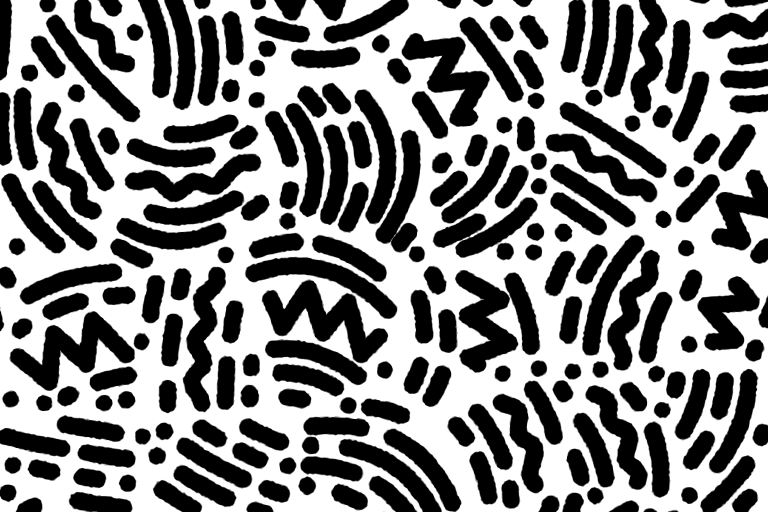
Reproduce this pattern procedurally as a Shadertoy shader.

```glsl
// Dense brush doodles: parallel arcs, dashes, dots, waves and zigzags in black on white.
// Voronoi cells are filled with lanes of strokes in a direction of their own, trimmed to
// keep clear of the cell border; dots then fill the open spots that remain.

#define CELL 0.262         // mean cell size, in canvas heights
#define RADIUS 0.0168      // half width of a stroke
#define SPACING 0.0475     // distance between lanes
#define MARGIN 0.0222      // clearance of a centre line from the cell border
#define BREAK 0.046        // gap between centre lines of strokes in a lane
#define STEP 0.01          // sampling step along a lane
#define WAVELENGTH 0.08    // period of waves and zigzags, 8 steps
#define WAVE_AMP 0.0105
#define ZIGZAG_AMP 0.039
#define MAX_BEND 3.0       // strongest curvature of the lanes
#define ROUGHNESS 0.004    // raggedness of the ink edge
#define DOT_TILE 0.06      // tile that holds at most one filling dot

const vec3 PAPER = vec3(1.0);
const vec3 INK = vec3(0.0);
const float TAU = 6.2832;
const int EDGES = 24;

float hash(vec2 p) {
    return fract(sin(dot(p, vec2(127.1, 311.7))) * 43758.5);
}

float noise(vec2 p) {
    vec2 i = floor(p), f = fract(p);
    f = f * f * (3.0 - 2.0 * f);
    return mix(mix(hash(i), hash(i + vec2(1, 0)), f.x),
               mix(hash(i + vec2(0, 1)), hash(i + vec2(1, 1)), f.x), f.y);
}

vec2 cellSite(vec2 id) {
    vec2 jitter = vec2(hash(id + 3.7), hash(id + 19.3)) - 0.5;
    return (id + 0.5 + 0.75 * jitter) * CELL;
}

float segmentDistance(vec2 p, vec2 a, vec2 b) {
    vec2 ab = b - a;
    float t = clamp(dot(p - a, ab) / max(dot(ab, ab), 1e-9), 0.0, 1.0);
    return length(p - a - t * ab);
}

// Room between a point with vertical swing amp and the nearest cell border.
float clearance(vec2 q, float amp, vec3 edges[EDGES]) {
    float room = 1.0;
    for (int i = 0; i < EDGES; i++)
        room = min(room, edges[i].z - dot(edges[i].xy, q) - amp * abs(edges[i].y));
    return room;
}

// Distance to the centre lines of one cell, p in the local frame of the cell.
float laneDistance(vec2 p, vec2 id, vec3 edges[EDGES]) {
    float kind = hash(id + 41.9);
    bool zigzag = kind < 0.4;
    float swing = zigzag ? ZIGZAG_AMP : (kind < 0.74 ? WAVE_AMP : 0.0);
    float bend = MAX_BEND * (2.0 * hash(id + 57.1) - 1.0);
    float start = round(p.x / STEP), d = 1.0;
    for (int k = -4; k <= 4; k++) {
        float lane = float(k);
        float height = lane * SPACING + sign(lane) * swing * 0.87;
        float amp = k == 0 ? swing : 0.0;
        if (abs(p.y - bend * p.x * p.x - height) > amp + SPACING) continue;
        float span = mix(0.09, 0.4, hash(id * 1.7 + lane * 7.3));
        float phase = hash(id + lane * 3.1 + 11.0) * span;
        vec2 last = vec2(0);
        bool drawing = false;
        // Walk the part of the lane that is near the point.
        for (int i = -4; i <= 4; i++) {
            float x = (start + float(i)) * STEP, u = x / WAVELENGTH;
            vec2 q = vec2(x, height + bend * x * x);
            bool inked = amp > 0.0 || mod(x + phase, span) < span - BREAK;
            inked = inked && clearance(q, amp, edges) > MARGIN;
            q.y += amp * (zigzag ? abs(fract(u) * 4.0 - 2.0) - 1.0 : cos(TAU * u));
            if (inked) d = min(d, segmentDistance(p, drawing ? last : q, q));
            last = q;
            drawing = inked;
        }
    }
    return d;
}

// Signed distance to the strokes: find the cell and its borders, then its lanes.
float strokes(vec2 p) {
    vec2 home = floor(p / CELL), id = home;
    float nearest = 9.0;
    for (int n = 0; n < 25; n++) {
        vec2 other = home + vec2(n % 5 - 2, n / 5 - 2);
        float d = distance(p, cellSite(other));
        if (d < nearest) { nearest = d; id = other; }
    }
    vec2 site = cellSite(id);
    float angle = TAU * hash(id + 73.3);
    mat2 turn = mat2(cos(angle), sin(angle), -sin(angle), cos(angle));
    vec3 edges[EDGES];
    for (int i = 0; i < EDGES; i++) {
        int n = i < 12 ? i : i + 1;
        vec2 away = cellSite(id + vec2(n % 5 - 2, n / 5 - 2)) - site;
        edges[i] = vec3(turn * normalize(away), 0.5 * length(away));
    }
    return laneDistance(turn * (p - site), id, edges) - RADIUS;
}

// Signed distance to the dot of a tile: the first of a few tries that has room.
float fillingDot(vec2 p) {
    vec2 tile = floor(p / DOT_TILE);
    for (float t = 0.0; t < 4.0; t++) {
        vec2 jitter = vec2(hash(tile + t * 5.3), hash(tile + t * 9.1 + 31.7)) - 0.5;
        vec2 c = (tile + 0.5 + 0.36 * jitter) * DOT_TILE;
        float room = strokes(c) - 0.018;
        for (float a = 0.0; a < TAU && room > 0.005; a += TAU / 5.9)
            room = min(room, strokes(c + 0.018 * vec2(cos(a), sin(a))));
        if (room > 0.005) return distance(p, c) - 0.94 * RADIUS;
    }
    return 1.0;
}

void mainImage(out vec4 fragColor, in vec2 fragCoord) {
    vec2 p = fragCoord / iResolution.y;
    float d = strokes(p);
    if (d > 0.005) d = min(d, fillingDot(p));
    // Ragged ink edge, smoothed over about a pixel.
    d += ROUGHNESS * (0.65 * noise(p * 180.0) + 0.35 * noise(p * 65.0) - 0.5);
    float soft = 0.95 / iResolution.y;
    fragColor = vec4(mix(INK, PAPER, smoothstep(-soft, soft, d)), 1.0);
}
```
